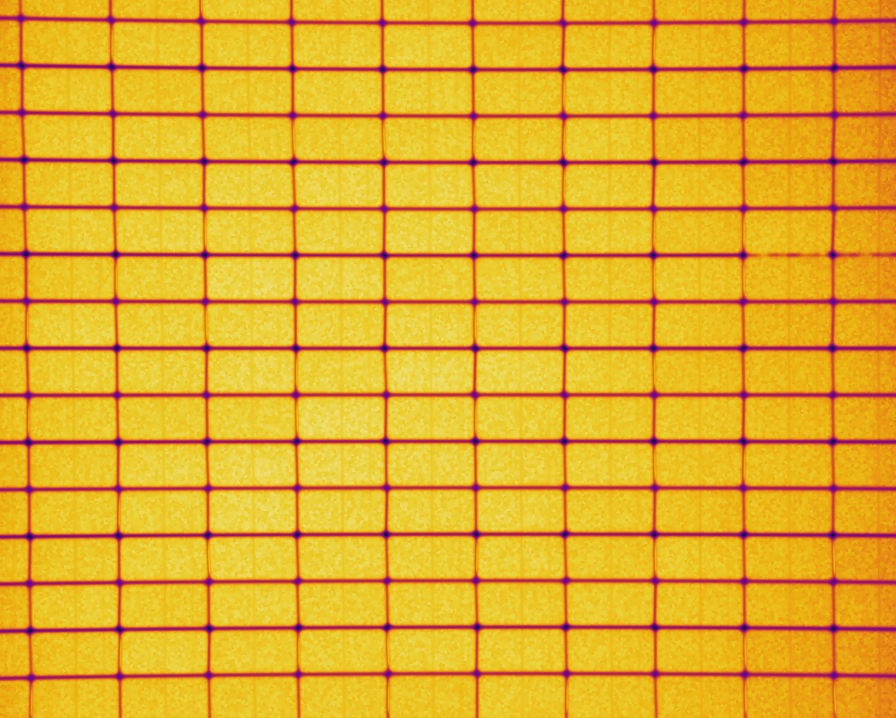
Give the GLSL for this pattern, as a Shadertoy shader.

```glsl
const vec2 GRID_ORIGIN = vec2(0.0305, 0.0619);  // first crossing, lower left
const vec2 GRID_PITCH = vec2(0.0999, 0.0647);   // spacing across and up
const float ROW_WIDTH = 0.0034;                 // widths in canvas heights
const float COLUMN_WIDTH = 0.0027;
const float NODE_RADIUS = 0.0056;
const float SEAM_WIDTH = 0.0022;
const float COLUMN_HEAT = 3.1;                  // heat counts palette steps, 0 to 8
const float PEAK_HEAT = 7.3;
const vec2 HOT_SPOT = vec2(0.36, 0.47);
const float GRAIN_SCALE = 215.0;
const float GRAIN_AMOUNT = 1.0;
const float FADED_ROW = 9.0;
const float FADED_START = 0.84;

const vec3 PALETTE[9] = vec3[9](
    vec3(0.08, 0.03, 0.28), vec3(0.38, 0.03, 0.56), vec3(0.60, 0.07, 0.44),
    vec3(0.77, 0.20, 0.27), vec3(0.85, 0.39, 0.11), vec3(0.91, 0.57, 0.07),
    vec3(0.92, 0.71, 0.07), vec3(0.92, 0.81, 0.19), vec3(0.94, 0.88, 0.48));

vec3 heatColour(float heat) {
    float h = clamp(heat, 0.0, 7.999);
    int i = int(h);
    return mix(PALETTE[i], PALETTE[i + 1], fract(h));
}

vec2 hash2(vec2 p) {
    vec3 q = fract(p.xyx * vec3(0.1031, 0.1030, 0.0973));
    q += dot(q, q.yzx + 33.33);
    return fract((q.xx + q.yz) * q.zy);
}

// Signed speckle from the nearest feature point
float cellularGrain(vec2 p) {
    vec2 base = floor(p);
    float nearest = 9.0, value = 0.0;
    for (int y = -1; y <= 1; y++)
    for (int x = -1; x <= 1; x++) {
        vec2 cell = base + vec2(x, y);
        vec2 offset = cell + hash2(cell + 7.0) - p;
        float d = dot(offset, offset);
        if (d < nearest) {
            nearest = d;
            value = hash2(cell + 91.0).x - 0.5;
        }
    }
    return value * (1.0 - smoothstep(0.05, 0.9, nearest));
}

float layeredSines(vec2 p) {
    float sum = 0.0, amplitude = 0.5;
    for (int i = 0; i < 4; i++) {
        sum += amplitude * sin(p.x + 1.3 * sin(p.y)) * sin(p.y + 0.7);
        p = mat2(1.5, 1.1, -1.1, 1.5) * p + 2.1;
        amplitude *= 0.55;
    }
    return sum;
}

// Soft line profile, never narrower than the pixel allows
float softLine(float d, float width) {
    float pixel = 0.5 / iResolution.y;
    return exp(-d * d / (width * width + pixel * pixel));
}

// Pincushion bend of the rows and lean of the columns
vec2 lensShift(vec2 uv) {
    vec2 c = uv - 0.5;
    float lean = -0.0125 * (1.0 - 1.1 * uv.x) * c.y + 0.018 * c.x * c.y * c.y;
    float bend = 0.045 * c.y * (uv.x - 0.58) * (uv.x - 0.58);
    return vec2(lean, bend);
}

float backgroundHeat(vec2 uv) {
    vec2 d = uv - HOT_SPOT;
    float heat = PEAK_HEAT - 4.0 * d.x * d.x - 2.2 * d.y * d.y;
    heat -= 0.7 * exp(-uv.x / 0.04) + 0.6 * exp((uv.x - 1.0) / 0.03);
    return heat + 0.15 * layeredSines(uv * vec2(11.0, 9.0));
}

void mainImage(out vec4 fragColor, in vec2 fragCoord) {
    vec2 uv = fragCoord / iResolution.xy;
    float aspect = iResolution.x / iResolution.y;
    vec2 canvas = uv * vec2(aspect, 1.0);

    // Grid coordinates, with a small tilt for each column segment
    vec2 grid = (uv - lensShift(uv) - GRID_ORIGIN) / GRID_PITCH;
    vec2 segment = hash2(vec2(round(grid.x), floor(grid.y)) + 40.0);
    grid.x += 0.035 * (segment.x - 0.5) * (fract(grid.y) - 0.5);
    vec2 cell = floor(grid), inside = fract(grid);
    vec2 node = round(grid);
    vec2 d = (grid - node) * GRID_PITCH * vec2(aspect, 1.0);
    vec2 cellRandom = hash2(cell + 15.0);

    // Panel faces: cell variation, cooler rims and speckle
    float grain = cellularGrain(canvas * GRAIN_SCALE);
    float heat = backgroundHeat(uv) + 0.3 * (cellRandom.x - 0.5);
    heat += 0.25 * (0.5 - inside.y) + GRAIN_AMOUNT * grain;
    heat -= 0.35 * exp(-abs(d.y) / 0.006) + 0.3 * exp(-abs(d.x) / 0.006);

    // Broken seams within each panel
    float cellWidth = GRID_PITCH.x * aspect;
    float seam = softLine((inside.x - 0.51) * cellWidth, SEAM_WIDTH);
    seam += 0.5 * softLine((inside.x - 0.82) * cellWidth, SEAM_WIDTH);
    heat -= seam * (0.3 + 0.3 * cellRandom.y + 0.9 * grain);

    // Columns, some with a pale sliver
    float column = softLine(d.x, COLUMN_WIDTH);
    heat = mix(heat, COLUMN_HEAT + 0.8 * (segment.x - 0.5), 0.93 * column);
    float sliver = step(0.78, segment.y) * smoothstep(0.1, 0.3, inside.y)
                 * smoothstep(0.95, 0.6, inside.y);
    heat += 2.2 * sliver * softLine(d.x - 0.0008, 0.0012);

    // Rows alternate in depth and cool towards both sides
    float oddRow = mod(node.y, 2.0);
    float sides = 4.0 * (uv.x - 0.5) * (uv.x - 0.5);
    float rowHeat = 2.5 - 0.45 * oddRow - 0.7 * sides;
    float visible = step(-0.5, node.y);
    float faded = (1.0 - step(0.5, abs(node.y - FADED_ROW)))
                * smoothstep(FADED_START - 0.02, FADED_START, uv.x);
    float dashes = 0.5 + 0.3 * sin(uv.x * 190.0) * sin(uv.x * 83.0);
    float row = softLine(d.y, ROW_WIDTH) * visible * mix(1.0, dashes, faded);
    heat = mix(heat, rowHeat, row);

    // Crossings, darkest on the odd rows
    float crossing = softLine(length(d), NODE_RADIUS) * visible;
    heat = mix(heat, 0.9 - 0.9 * oddRow, crossing);

    fragColor = vec4(heatColour(heat), 1.0);
}
```
